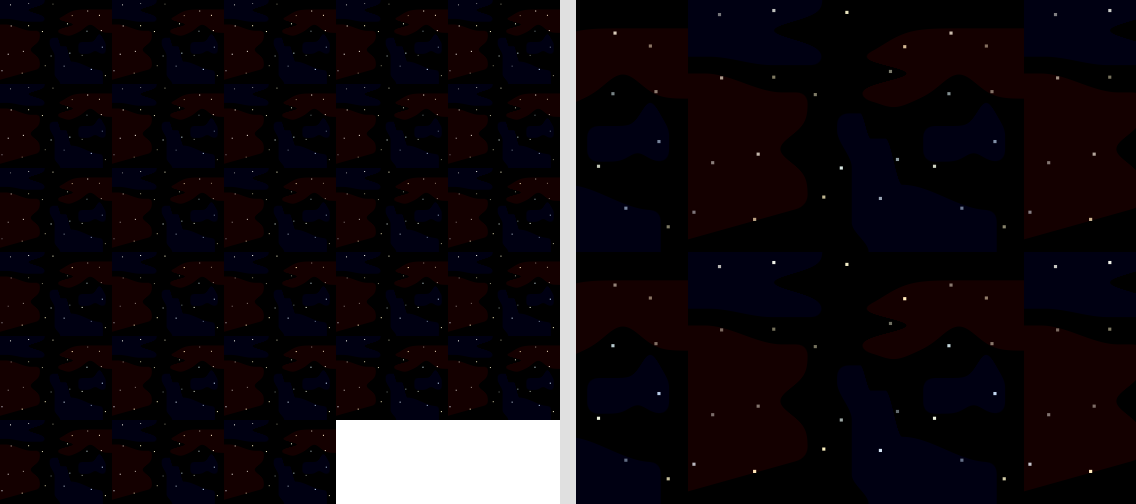
Left: the whole. Right: its middle third, enlarged.
Write a WebGL 1 fragment shader that draws this pattern.

```glsl
precision highp float;
// Sheet of night-sky frames: dark red and blue nebulae with twinkling stars, last cells blank.

#define GRID vec2(5.0, 6.0)          // frames across and down
#define FRAMES 28.0                  // filled frames, the rest stay blank
#define FRAME_SIZE vec2(160.0, 120.0) // units inside one frame
#define STAR_CELLS vec2(6.0, 4.0)    // one star per cell
#define STAR_HALF 0.75               // half width of a star
#define ROUNDING 6.0                 // corner rounding of the nebulae
#define RED_GAS vec3(0.078, 0.0, 0.0)
#define BLUE_GAS vec3(0.0, 0.0, 0.071)
#define PAPER vec3(1.0)

uniform vec2 u_resolution;

float hash(vec2 p) {
  return fract(sin(dot(p, vec2(127.1, 311.7))) * 43758.5453);
}

float bump(float x, float center, float width) {
  float t = (x - center) / width;
  return exp(-t * t);
}

// Rounded intersection of two signed fields
float meet(float a, float b) {
  float h = max(ROUNDING - abs(a - b), 0.0) / ROUNDING;
  return max(a, b) + h * h * ROUNDING * 0.25;
}

// Region between four wavy borders, negative inside
float region(vec2 p, float left, float right, float top, float bottom) {
  return meet(meet(left - p.x, p.x - right), meet(top - p.y, p.y - bottom));
}

float redGas(vec2 p) {
  float west = region(p, -20.0, 57.0 - 13.0 * bump(p.y, 71.0, 9.0),
                      35.0 + 9.0 * smoothstep(8.0, 45.0, p.x), 114.0 - 0.28 * p.x);
  float east = region(p, 82.0 + 22.0 * bump(p.y, 35.0, 5.0), 180.0,
                      13.5 + 13.0 * bump(p.x, 80.0, 18.0),
                      47.0 + 4.0 * bump(p.x, 98.0, 10.0) - 11.5 * bump(p.x, 129.0, 12.0));
  return min(west, east);
}

float blueGas(vec2 p) {
  float corner = region(p, -20.0, 64.0 - 23.0 * bump(p.y, 14.5, 6.0),
                        -20.0, 27.0 + 4.0 * smoothstep(10.0, 40.0, p.x));
  float cloud = region(p, 112.0, 151.0, 60.0 - 11.0 * bump(p.x, 142.0, 6.0),
                       77.0 - 4.0 * bump(p.x, 136.0, 6.0));
  float steps = 54.0 + 12.0 * smoothstep(82.0, 87.0, p.x)
              + 22.0 * smoothstep(94.0, 102.0, p.x) + 12.0 * smoothstep(102.0, 143.0, p.x);
  float coast = 71.0 + 7.0 * smoothstep(62.0, 80.0, p.y) + 8.0 * smoothstep(106.0, 120.0, p.y);
  float ridge = region(p, coast, 147.0, steps, 140.0);
  return min(corner, min(cloud, ridge));
}

float fill(float d, float pixel) {
  return clamp(0.5 - d / pixel, 0.0, 1.0);
}

// Same star places in every frame, brightness drifts with the frame index
vec3 stars(vec2 p, float frame, float pixel) {
  vec2 cellSize = FRAME_SIZE / STAR_CELLS;
  vec2 cell = floor(p / cellSize);
  vec2 jitter = vec2(hash(cell + 3.7), hash(cell + 19.3));
  vec2 offset = abs(p - (cell + 0.1 + 0.8 * jitter) * cellSize);

  // Overlap of the pixel square with the star square
  vec2 overlap = clamp((STAR_HALF + 0.5 * pixel - offset) / pixel,
                       0.0, min(1.0, 2.0 * STAR_HALF / pixel));
  float phase = hash(cell + 41.1);
  float twinkle = 0.72 + 0.28 * sin(6.2832 * (frame / FRAMES + phase));
  vec3 tint = mix(vec3(1.0, 0.95, 0.75), vec3(0.85, 0.95, 1.0), hash(cell + 57.9));
  return tint * twinkle * overlap.x * overlap.y;
}

void main() {
  vec2 uv = gl_FragCoord.xy / u_resolution;
  vec2 sheet = vec2(uv.x, 1.0 - uv.y) * GRID;
  vec2 tile = floor(sheet);
  vec2 p = fract(sheet) * FRAME_SIZE;
  float frame = tile.y * GRID.x + tile.x;
  float pixel = GRID.x * FRAME_SIZE.x / u_resolution.x;

  // Sky
  vec3 color = RED_GAS * fill(redGas(p), pixel);
  color = mix(color, BLUE_GAS, fill(blueGas(p), pixel));
  color += stars(p, frame, pixel);

  // Blank end of the last row
  vec2 blankStart = vec2(mod(FRAMES, GRID.x), floor(FRAMES / GRID.x));
  vec2 inside = (sheet - blankStart) * FRAME_SIZE;
  float blank = fill(-inside.x, pixel) * fill(-inside.y, pixel);
  color = mix(color, PAPER, blank);

  gl_FragColor = vec4(min(color, 1.0), 1.0);
}
```
